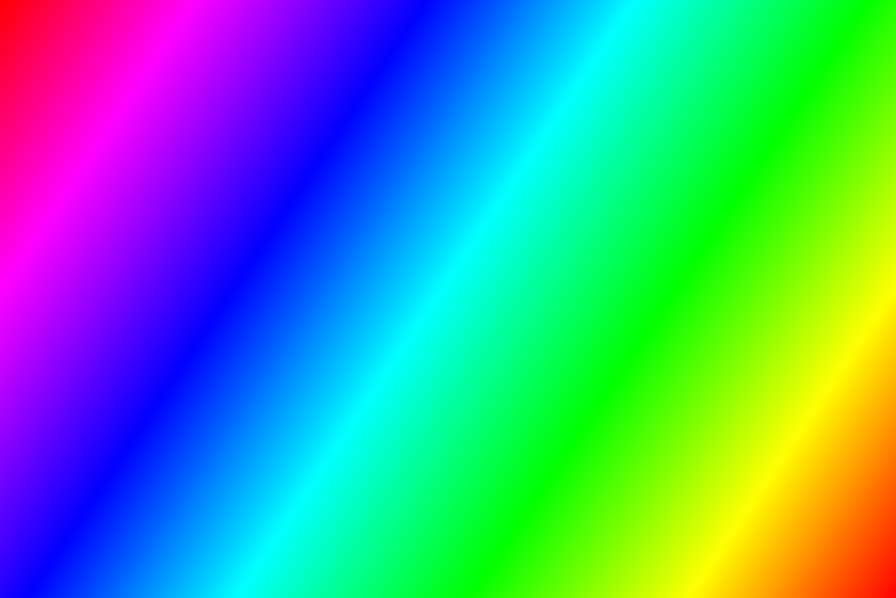
Give the GLSL for this background, as a WebGL 1 fragment shader.

```glsl
precision highp float;
// Full-spectrum linear gradient running from the top-left to the bottom-right corner.

uniform vec2 u_resolution;

// Linear rise from 0 at start to 1 at end, held flat outside.
float ramp(float start, float end, float t) {
    return clamp((t - start) / (end - start), 0.0, 1.0);
}

// Position along the corner-to-corner axis: 0 at top left, 1 at bottom right.
float diagonalPosition(vec2 pixel, vec2 size) {
    vec2 fromTopLeft = vec2(pixel.x, size.y - pixel.y);
    return dot(fromTopLeft, size) / dot(size, size);
}

// Red, magenta, blue, cyan, green, yellow, red; each channel rises and falls in turn.
vec3 spectrum(float t) {
    const float MAGENTA = 0.15;
    const float BLUE = 0.33;
    const float CYAN = 0.49;
    const float GREEN = 0.67;
    const float YELLOW = 0.84;

    float red = 1.0 - ramp(MAGENTA, BLUE, t) + ramp(GREEN, YELLOW, t);
    float green = ramp(BLUE, CYAN, t) - ramp(YELLOW, 1.0, t);
    float blue = ramp(0.0, MAGENTA, t) - ramp(CYAN, GREEN, t);
    return vec3(red, green, blue);
}

void main() {
    float t = diagonalPosition(gl_FragCoord.xy, u_resolution);
    gl_FragColor = vec4(spectrum(t), 1.0);
}
```
